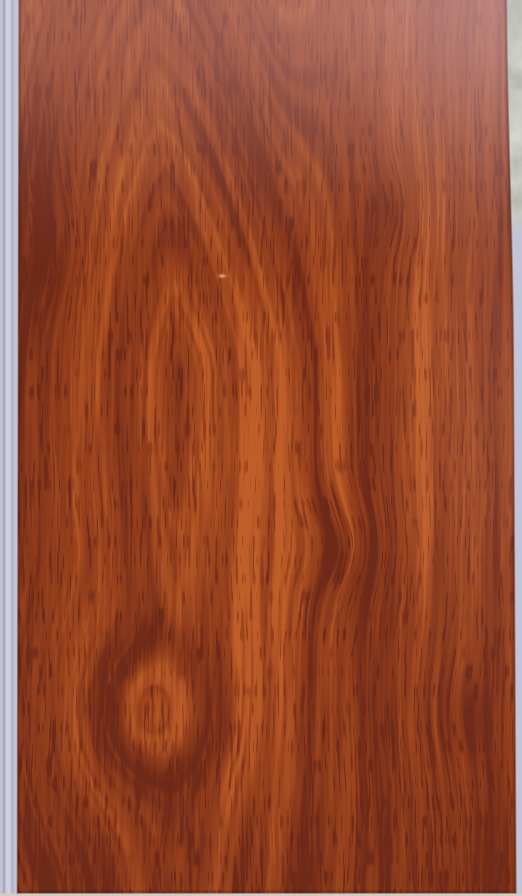
A Shadertoy shader for this texture:

```glsl
#define EYE vec2(0.198, 0.583)
#define KNOT vec2(0.173, 0.208)
#define DARK_WOOD vec3(0.43, 0.16, 0.095)
#define MID_WOOD vec3(0.58, 0.245, 0.11)
#define LIGHT_WOOD vec3(0.75, 0.37, 0.16)
#define HAZE vec3(0.80, 0.62, 0.64)
#define PLASTIC vec3(0.77, 0.77, 0.85)
#define GLARE 0.56
#define PORE_DEPTH 0.30
#define RING_DEPTH 0.28

float hash(vec2 p) {
    p = fract(p * vec2(0.1031, 0.1137));
    p += dot(p, p.yx + 33.33);
    return fract((p.x + p.y) * p.x * 91.7);
}

float noise(vec2 p) {
    vec2 i = floor(p), f = fract(p);
    f = f * f * (3.0 - 2.0 * f);
    return mix(mix(hash(i), hash(i + vec2(1, 0)), f.x),
               mix(hash(i + vec2(0, 1)), hash(i + vec2(1, 1)), f.x), f.y);
}

float fbm(vec2 p) {
    float sum = 0.0, amp = 0.5;
    for (int i = 0; i < 4; i++) {
        sum += amp * noise(p);
        p = p * 2.03 + 17.3;
        amp *= 0.5;
    }
    return sum;
}

float band(float x, float centre, float width) {
    float t = (x - centre) / width;
    return exp(-t * t);
}

float blob(vec2 p, vec2 centre, vec2 radius) {
    vec2 t = (p - centre) / radius;
    return exp(-dot(t, t));
}

float smoothMin(float a, float b, float k) {
    float h = max(k - abs(a - b), 0.0) / k;
    return min(a, b) - h * h * k * 0.25;
}

// Sideways bends of the straight grain
vec2 bendGrain(vec2 p) {
    float shift = 0.022 * blob(p, vec2(0.385, 0.39), vec2(0.05, 0.055));
    shift += 0.014 * blob(p, vec2(0.445, 0.765), vec2(0.035, 0.06));
    shift -= 0.012 * blob(p, vec2(0.500, 0.205), vec2(0.04, 0.07));
    shift += 0.014 * blob(p, vec2(0.060, 0.72), vec2(0.04, 0.07));
    shift += 0.016 * (fbm(p * vec2(7.0, 3.5)) - 0.47);
    return p - vec2(shift, 0.0);
}

// Distance to the pointed arch, open towards the bottom
float archDistance(vec2 p) {
    vec2 d = p - EYE;
    d.x += 0.07 * max(d.y, 0.0);
    float above = smoothstep(-0.05, 0.05, d.y);
    d = abs(d) * vec2(1.0, mix(0.12, 0.30, above));
    float power = mix(1.7, 1.35, above);
    return pow(pow(d.x, power) + pow(d.y, power), 1.0 / power);
}

vec3 woodColour(vec2 p) {
    vec2 q = bendGrain(p);
    float arch = archDistance(q);
    float knot = length((q - KNOT) * vec2(1.0, 0.68));
    float ring = smoothMin(arch, knot, 0.035);
    float fromEye = q.x - EYE.x;
    ring = mix(ring, fromEye, smoothstep(0.10, 0.22, fromEye));
    float right = smoothstep(-0.03, 0.04, fromEye);
    float left = 1.0 - right;

    // Broad growth bands
    float tone = 0.475;
    tone -= 0.16 * band(arch, 0.0, 0.012) * smoothstep(0.3, 0.5, p.y);
    tone += 0.08 * band(ring, 0.027, 0.012);
    tone -= 0.14 * band(ring, 0.052, 0.013);
    tone += 0.17 * band(ring, 0.088, 0.014);
    tone -= 0.15 * band(ring, 0.106, 0.004) * right;
    float streaks = 0.18 * band(ring, 0.122, 0.014) - 0.19 * band(ring, 0.154, 0.007)
                  + 0.18 * band(ring, 0.177, 0.014) - 0.08 * band(ring, 0.212, 0.012)
                  + 0.13 * band(ring, 0.285, 0.026) - 0.13 * band(ring, 0.355, 0.022);
    tone += streaks * right * mix(1.0, 0.45, smoothstep(0.65, 0.9, p.y));
    tone -= 0.12 * band(ring, 0.155, 0.025) * left;
    tone += 0.52 * (fbm(vec2(ring * 52.0, p.y * 1.8 + right * 3.0)) - 0.47);

    // Round knot with a pale core
    tone += 0.24 * band(knot, 0.0, 0.028);
    tone -= 0.17 * band(knot, 0.055, 0.016);

    // Shaded and bright areas
    tone -= 0.20 * blob(p, vec2(0.385, 0.375), vec2(0.030, 0.055));
    tone -= 0.22 * blob(p, vec2(0.42, 0.16), vec2(0.10, 0.24));
    tone -= 0.16 * blob(p, vec2(0.515, 0.20), vec2(0.025, 0.04));
    tone -= 0.16 * blob(p, vec2(0.44, 0.76), vec2(0.018, 0.055));
    tone -= 0.26 * blob(p, vec2(0.04, 0.76), vec2(0.035, 0.14));
    tone -= 0.20 * blob(p, vec2(0.28, 0.86), vec2(0.09, 0.14));
    tone -= 0.08 * blob(p, vec2(0.19, 0.40), vec2(0.04, 0.12));
    tone += 0.20 * blob(p, vec2(0.295, 0.43), vec2(0.07, 0.26));
    tone += 0.07 * blob(p, vec2(0.49, 0.50), vec2(0.05, 0.25));
    tone -= 0.14 * smoothstep(0.15, 0.0, p.y);
    tone -= 0.20 * blob(p, vec2(0.260, 0.906), vec2(0.007, 0.009));

    // Thin rings and slender pores
    tone += RING_DEPTH * (noise(vec2(ring * 240.0, p.y * 5.0)) - 0.5);
    float across = q.x * 450.0;
    tone += 0.22 * (noise(vec2(across, p.y * 16.0)) - 0.5);
    tone -= PORE_DEPTH * smoothstep(0.60, 0.95, noise(vec2(across * 1.1 + 40.0, p.y * 48.0)));

    tone = clamp(tone, 0.0, 1.0);
    vec3 colour = mix(DARK_WOOD, MID_WOOD, smoothstep(0.05, 0.5, tone));
    colour = mix(colour, LIGHT_WOOD, smoothstep(0.42, 0.86, tone));
    float glare = GLARE * smoothstep(0.68, 1.02, p.y) * mix(0.65, 1.0, smoothstep(0.1, 0.5, p.x));
    glare += 0.16 * smoothstep(0.38, 0.58, p.x) * smoothstep(0.1, 0.6, p.y);
    colour = mix(colour, HAZE, glare);
    return mix(colour, vec3(0.93, 0.75, 0.5), 0.8 * blob(p, vec2(0.248, 0.692), vec2(0.004, 0.002)));
}

// Ribbed trim at both sides, pale ground at the upper right
vec3 trimColour(vec2 p, float width) {
    vec3 colour = PLASTIC + 0.05 * band(p.x, 0.009, 0.003);
    colour -= 0.13 * band(p.x, 0.0045, 0.0015) + 0.08 * band(p.x, 0.014, 0.0015);
    vec3 ground = vec3(0.78, 0.79, 0.76) + 0.2 * (fbm(p * 45.0) - 0.5);
    float upper = smoothstep(0.74, 0.76, p.y) * step(0.5 * width, p.x);
    return mix(colour, ground, upper);
}

void mainImage(out vec4 fragColor, in vec2 fragCoord) {
    vec2 p = fragCoord / iResolution.y;
    float width = iResolution.x / iResolution.y;
    float soft = 1.2 / iResolution.y;

    // Board outline, slightly wider at the bottom
    float leftEdge = mix(0.0190, 0.0208, p.y);
    float rightEdge = width * (0.989 - 0.008 * p.y - 0.010 * smoothstep(0.6, 1.0, p.y));
    float inside = min(min(p.x - leftEdge, rightEdge - p.x), p.y - 0.003);

    vec3 wood = woodColour(p) * mix(0.78, 1.0, smoothstep(0.0, 0.005, inside));
    vec3 trim = mix(vec3(0.83, 0.80, 0.76), trimColour(p, width), smoothstep(0.002, 0.004, p.y));
    vec3 colour = mix(trim, wood, smoothstep(-soft, soft, inside));
    fragColor = vec4(colour, 1.0);
}
```
